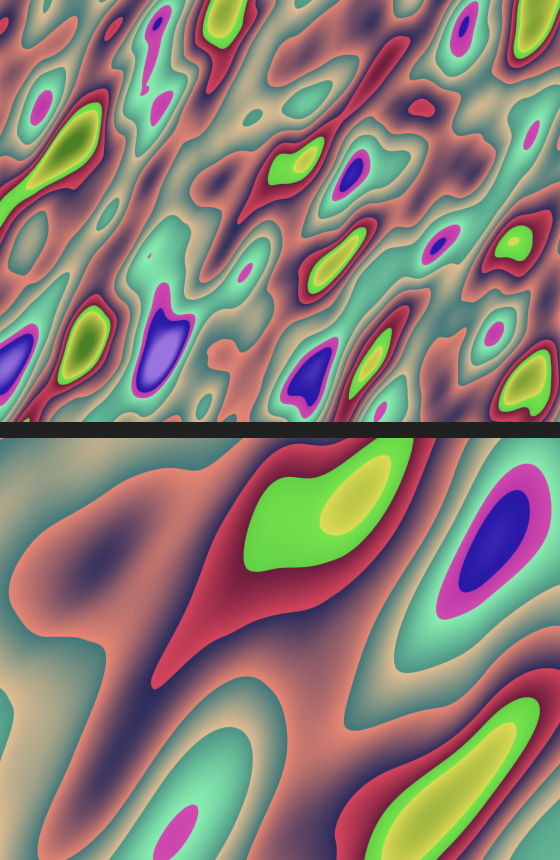
Top, the full canvas; bottom, a detail of the centre.
A WebGL 2 fragment shader for this texture:

```glsl
#version 300 es
precision highp float;

uniform vec2 u_resolution;
out vec4 outColor;

vec2 latticeGradient(vec2 cell) {
    vec3 h = fract(cell.xyx * 0.1031);
    h += dot(h, h.yzx + 33.33);
    float angle = 6.2832 * fract((h.x + h.y) * h.z);
    return vec2(cos(angle), sin(angle));
}

float gradientNoise(vec2 p) {
    vec2 cell = floor(p);
    vec2 f = p - cell;
    vec2 fade = f * f * (3.0 - 2.0 * f);
    vec2 right = vec2(1, 0), up = vec2(0, 1);
    float a = dot(latticeGradient(cell), f);
    float b = dot(latticeGradient(cell + right), f - right);
    float c = dot(latticeGradient(cell + up), f - up);
    float d = dot(latticeGradient(cell + 1.0), f - 1.0);
    return mix(mix(a, b, fade.x), mix(c, d, fade.x), fade.y);
}

// Lays a ramp over the colour wherever the height lies above its start
void addBand(inout vec3 color, float height, float start, float end, vec3 first, vec3 last) {
    float edge = 0.7 * fwidth(height) + 1e-4;
    vec3 ramp = mix(first, last, clamp((height - start) / (end - start), 0.0, 1.0));
    color = mix(color, ramp, smoothstep(-edge, edge, height - start));
}

void main() {
    vec2 uv = gl_FragCoord.xy / u_resolution.x;

    // Shear stretches the noise along the rising diagonal
    vec2 sheared = vec2(uv.x, uv.y - 0.95 * uv.x) * vec2(7.4, 7.6) + vec2(23.4, 41.7);
    float height = 4.6 * (gradientNoise(sheared) + 0.2 * gradientNoise(sheared * 2.0 + 57.3));

    // Basins, from violet through magenta to mint
    vec3 color = mix(vec3(0.60, 0.45, 0.87), vec3(0.16, 0.10, 0.66),
                     smoothstep(-3.0, -2.1, height));
    addBand(color, height, -2.0, -1.62, vec3(0.74, 0.22, 0.66), vec3(0.82, 0.29, 0.69));
    addBand(color, height, -1.62, -0.74, vec3(0.53, 0.93, 0.69), vec3(0.30, 0.58, 0.52));

    // Middle slopes
    addBand(color, height, -0.74, 0.12, vec3(0.88, 0.74, 0.57), vec3(0.25, 0.47, 0.48));
    addBand(color, height, 0.12, 1.08, vec3(0.91, 0.53, 0.45), vec3(0.16, 0.17, 0.36));

    // Peaks, from red through green to olive
    addBand(color, height, 1.08, 1.62, vec3(0.84, 0.27, 0.36), vec3(0.42, 0.11, 0.24));
    addBand(color, height, 1.62, 1.95, vec3(0.38, 0.82, 0.27), vec3(0.47, 0.89, 0.30));
    addBand(color, height, 1.95, 2.9, vec3(0.87, 0.86, 0.33), vec3(0.30, 0.50, 0.14));
    addBand(color, height, 3.05, 3.4, vec3(0.80, 0.50, 0.18), vec3(0.60, 0.30, 0.15));

    outColor = vec4(color, 1.0);
}
```
